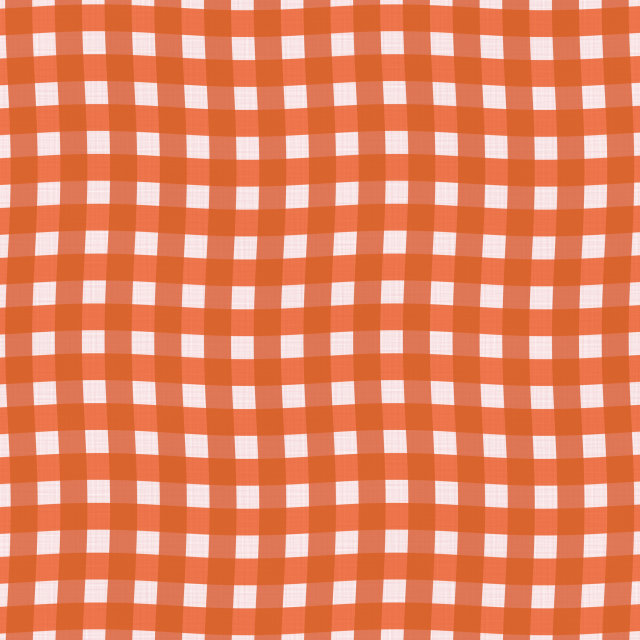
A WebGL 1 fragment shader for this pattern:

```glsl
precision highp float;
// Wavy two-way gingham: vertical and horizontal bands cross over pale cloth.
// Cosine warps bend the grid, smooth masks blend four flat colours,
// and layered sines add a fine broken weave with faint uneven fading.

uniform vec2 u_resolution;

const float TAU = 6.2831853;

// Bends columns along y and rows along x; the result counts repeats.
vec2 wavyGrid(vec2 p) {
  vec2 repeats = vec2(12.875, 12.84);
  vec2 gapCenter = vec2(0.15, 0.1492);
  vec2 amplitude = vec2(0.0043, 0.0046);
  vec2 waves = vec2(1.892, 2.148);
  vec2 waveStart = vec2(0.0, 0.1523);
  vec2 bend = amplitude * cos(TAU * waves * (p.yx - waveStart));
  return (p + bend - gapCenter) * repeats;
}

// 0 inside the gaps, 1 on the bands, separately for columns and rows.
vec2 bandMask(vec2 grid, vec2 gapHalf, float softness) {
  vec2 fromCenter = abs(fract(grid + 0.5) - 0.5);
  return smoothstep(gapHalf - softness, gapHalf + softness, fromCenter);
}

// Irregular threads: fine sines across, slow drift and breaks along.
// Layers too fine for the pixel size fade out.
float threads(float across, float along, float pixel) {
  float sum = 0.0;
  float frequency = 91.0;
  for (int i = 0; i < 4; i++) {
    float layer = float(i);
    float drift = 0.9 * sin(along * (11.0 + 7.0 * layer) + 2.3 * layer);
    float broken = 0.6 + 0.4 * sin(along * (47.0 + 13.0 * layer) + across * 173.0);
    float visible = 1.0 - smoothstep(0.3, 0.5, frequency * pixel);
    sum += sin(TAU * frequency * across + drift + layer) * broken * visible;
    frequency *= 1.37;
  }
  return 0.4 * sum;
}

// Broad, uneven fading of the dye.
float fading(vec2 p) {
  float broad = sin(p.x * 13.0 + 2.0 * sin(p.y * 9.0));
  float fine = sin(p.y * 31.0 - p.x * 19.0 + 1.5 * sin(p.x * 23.0));
  return 0.6 * broad + 0.4 * fine;
}

// Blends the values for gap, column, row and crossing; alpha is weave contrast.
vec4 clothColor(vec2 band) {
  vec4 paleGap = vec4(0.973, 0.897, 0.902, 0.035);
  vec4 dullColumn = vec4(0.872, 0.466, 0.334, 0.012);
  vec4 coralRow = vec4(0.931, 0.456, 0.292, 0.025);
  vec4 darkCrossing = vec4(0.855, 0.392, 0.178, 0.006);
  vec4 betweenRows = mix(paleGap, dullColumn, band.x);
  vec4 onRow = mix(coralRow, darkCrossing, band.x);
  return mix(betweenRows, onRow, band.y);
}

void main() {
  // Height is one unit, measured downward from the top edge.
  float pixel = 1.0 / u_resolution.y;
  vec2 p = vec2(gl_FragCoord.x, u_resolution.y - gl_FragCoord.y) * pixel;

  // Checked cloth
  float softness = 12.86 * 0.7 * pixel;
  vec2 band = bandMask(wavyGrid(p), vec2(0.228, 0.231), softness);
  vec4 cloth = clothColor(band);

  // Weave and wear
  float weave = threads(p.x, p.y, pixel) + threads(p.y, p.x + 0.37, pixel);
  vec3 threadTint = vec3(0.3, 1.0, 0.9);
  vec3 color = cloth.rgb * (1.0 + cloth.a * weave * threadTint);
  color += 0.004 * fading(p);

  gl_FragColor = vec4(color, 1.0);
}
```
